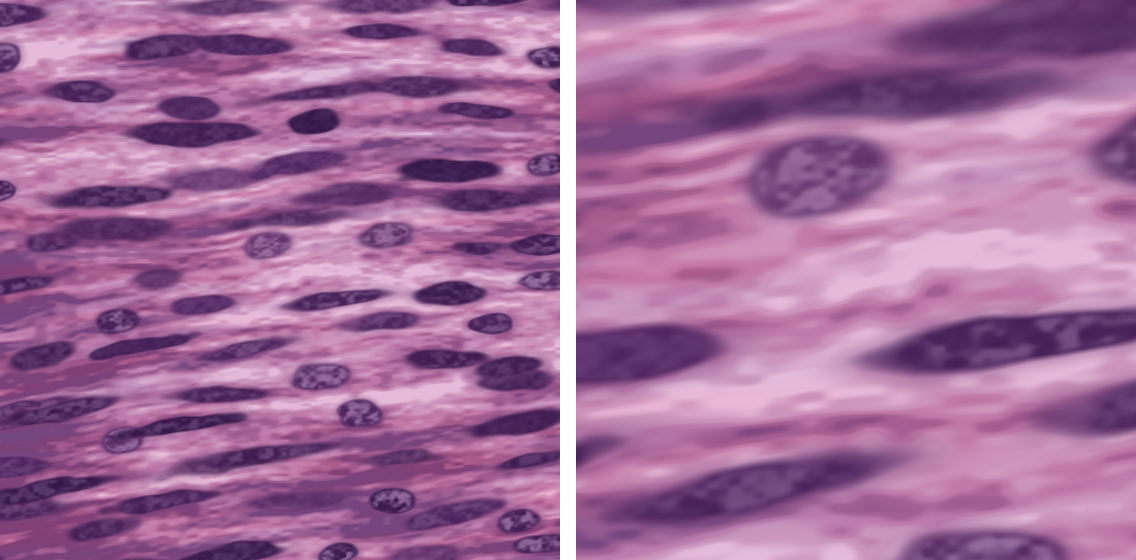
Left: the whole. Right: its middle third, enlarged.
A Shadertoy shader for this texture:

```glsl
float hash(vec2 p) {
    return fract(sin(dot(p, vec2(127.1, 311.7))) * 43758.5453);
}

float noise(vec2 p) {
    vec2 i = floor(p), f = fract(p);
    f = f * f * (3.0 - 2.0 * f);
    return mix(mix(hash(i), hash(i + vec2(1, 0)), f.x),
               mix(hash(i + vec2(0, 1)), hash(i + vec2(1, 1)), f.x), f.y);
}

// Stain ramp from dense purple fibre to pale gaps
vec3 stain(float t) {
    vec3 c = mix(vec3(0.48, 0.26, 0.48), vec3(0.64, 0.37, 0.57), smoothstep(0.12, 0.38, t));
    c = mix(c, vec3(0.75, 0.48, 0.67), smoothstep(0.38, 0.57, t));
    c = mix(c, vec3(0.80, 0.58, 0.74), smoothstep(0.57, 0.76, t));
    return mix(c, vec3(0.90, 0.73, 0.85), smoothstep(0.76, 1.0, t));
}

// Wavy strands, with crinkled texture in the loose pale areas
vec3 fibres(vec2 p) {
    float patches = noise(p * vec2(3.0, 9.0) + 4.0);
    float bands = noise(p * vec2(4.0, 42.0) + 11.0);
    float strands = noise(p * vec2(12.0, 100.0) + 23.0);
    float grain = noise(p * vec2(55.0, 150.0));
    float crinkle = noise(p * vec2(38.0, 62.0) + 37.0);
    float loose = smoothstep(0.55, 0.8, patches);
    float v = 0.34 * patches + 0.28 * bands + 0.24 * mix(strands, crinkle, 0.6 * loose) + 0.14 * grain;
    vec3 c = stain(0.5 + (v - 0.5) * 2.3);
    float pink = noise(p * vec2(5.0, 55.0) + 51.0) - 0.5;
    return c + pink * vec3(0.07, -0.03, -0.05) * (1.0 - loose);
}

// One nucleus per jittered cell, laid over the tissue colour
vec3 nuclei(vec3 c, vec2 p) {
    vec2 cell = vec2(0.2, 0.077);
    float wobble = noise(p * vec2(28.0, 60.0) + 7.0) - 0.5;
    float chromatin = noise(p * vec2(75.0, 105.0)) * 0.65 + noise(p * vec2(140.0, 190.0)) * 0.35;
    float row = floor(p.y / cell.y);
    for (float j = -1.0; j <= 1.0; j++) {
        float y = row + j;
        float shift = hash(vec2(y, 3.7));
        float column = floor(p.x / cell.x - shift);
        for (float i = -1.0; i <= 1.0; i++) {
            vec2 id = vec2(column + i, y);
            if (hash(id + 0.3) > 0.9) continue;
            vec2 jitter = vec2(hash(id + 1.1), hash(id + 2.3));
            vec2 d = p - (id + vec2(shift, 0.0) + 0.15 + 0.7 * jitter) * cell;
            d.y -= d.x * (hash(id + 3.9) - 0.5) * 0.16;

            // Mostly long spindles, some short plump ones
            float kind = hash(id + 5.2);
            float plump = step(0.8, kind);
            vec2 size = mix(vec2(0.055 + 0.06 * hash(id + 6.4), 0.012 + 0.011 * hash(id + 7.7)),
                            vec2(0.032 + 0.018 * hash(id + 6.4), 0.018 + 0.009 * hash(id + 7.7)), plump);
            float blunt = mix(1.4 + hash(id + 8.5), 2.3, plump);
            float shape = pow(abs(d.x) / size.x, blunt) + d.y * d.y / (size.y * size.y);
            float edge = (sqrt(shape) - 1.0) * size.y + wobble * 0.007;

            float focus = hash(id + 9.6);
            float blur = mix(0.0055, 0.0022, focus);
            float cover = (1.0 - smoothstep(-blur, blur, edge)) * mix(0.68, 0.97, smoothstep(0.0, 0.4, focus));
            float halo = 0.35 * (1.0 - smoothstep(0.0, 0.012, edge));
            c = mix(c, vec3(0.50, 0.27, 0.49), halo);

            // Open nuclei show mottled chromatin inside a dark rim
            float open = max(0.9 * step(0.84, kind), 0.5 * hash(id + 10.8));
            float inner = smoothstep(0.0, -0.007, edge) * smoothstep(0.3, 0.75, chromatin);
            vec3 dense = mix(vec3(0.23, 0.11, 0.31), vec3(0.34, 0.17, 0.40), hash(id + 12.1));
            vec3 body = mix(dense, vec3(0.56, 0.40, 0.60), open * inner);
            body += (chromatin - 0.5) * 0.09;
            c = mix(c, body, cover);
        }
    }
    return c;
}

void mainImage(out vec4 fragColor, in vec2 fragCoord) {
    vec2 uv = fragCoord / iResolution.xy;

    // Flow rises to the right, more steeply near the bottom
    vec2 p = uv;
    p.y -= uv.x * (0.14 - 0.11 * uv.y);
    p.y += 0.025 * (noise(uv * vec2(3.0, 5.0) + 2.0) - 0.5);
    vec2 q = p;
    q.y += 0.012 * (noise(p * vec2(13.0, 26.0) + 8.0) - 0.5);

    fragColor = vec4(clamp(nuclei(fibres(q), p), 0.0, 1.0), 1.0);
}
```
